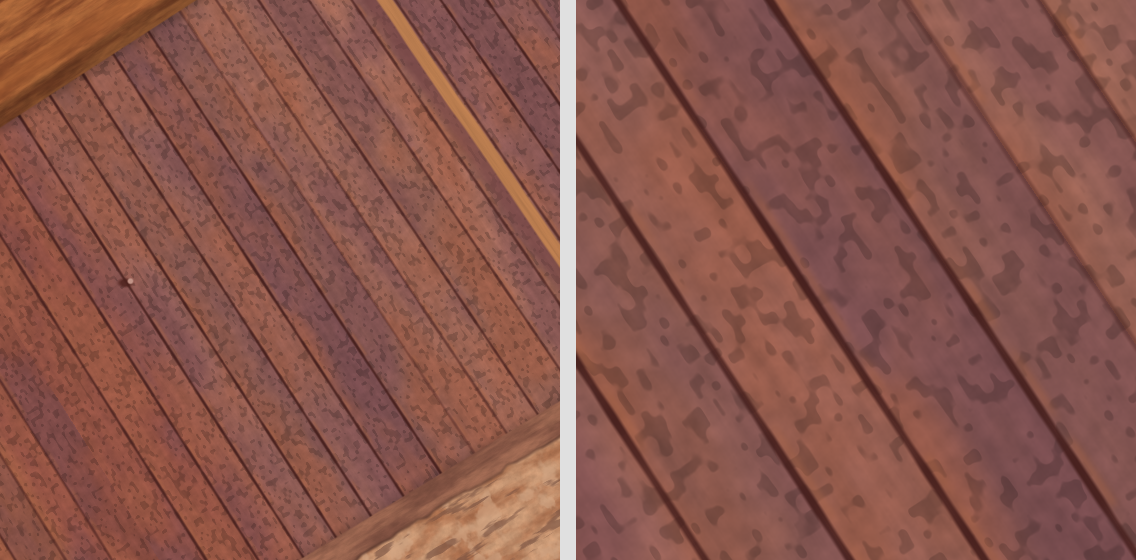
Left, the full canvas; right, a detail of the centre.
Write a WebGL 1 fragment shader that draws this texture.

```glsl
precision highp float;
uniform vec2 u_resolution;

float hash(vec2 p) {
  vec3 q = fract(p.xyx * 0.1031);
  q += dot(q, q.yzx + 33.33);
  return fract((q.x + q.y) * q.z);
}

float noise(vec2 p) {
  vec2 i = floor(p), f = fract(p);
  f = f * f * (3.0 - 2.0 * f);
  return mix(mix(hash(i), hash(i + vec2(1, 0)), f.x),
             mix(hash(i + vec2(0, 1)), hash(i + vec2(1, 1)), f.x), f.y);
}

float fbm(vec2 p) {
  float sum = 0.0, amp = 0.5;
  for (int i = 0; i < 4; i++) {
    sum += amp * noise(p);
    p = p * 2.03 + 17.1;
    amp *= 0.5;
  }
  return sum / 0.9375;
}

float edge(float at, float x, float soft) {
  return smoothstep(at - soft, at + soft, x);
}

// Slats: c runs across them, s along them
vec3 slats(vec2 p, float c, float s, float px) {
  float n = floor((c + 0.107) / 0.0827 + 0.5);
  float d = c + 0.107 - n * 0.0827 - 0.010 * (hash(vec2(n + 40.0, 3.0)) - 0.5);
  float id = d < 0.0 ? n - 1.0 : n;
  float tone = hash(vec2(id + 60.0, 8.0));

  // Hue drifts from red through grey violet to tan
  vec3 col = mix(vec3(0.56, 0.31, 0.26), vec3(0.55, 0.36, 0.33), edge(-0.12, c, 0.10));
  col = mix(col, vec3(0.61, 0.40, 0.34), edge(0.32, c, 0.08));
  col = mix(col, vec3(0.56, 0.36, 0.34), edge(0.72, c, 0.03));
  col = mix(col, vec3(0.47, 0.30, 0.31), 0.75 * (1.0 - step(0.5, abs(id - 3.0))));
  col = mix(col, vec3(0.60, 0.36, 0.25), 0.7 * (1.0 - edge(-0.50, c, 0.02)));
  col *= 0.95 + 0.10 * tone;

  // Broad stains, long grain and fine speckle
  float stain = fbm(vec2(c * 9.0 + id * 5.3, s * 4.0));
  col = mix(col, vec3(0.62, 0.36, 0.27), 0.65 * edge(0.56, stain, 0.16));
  col = mix(col, vec3(0.46, 0.29, 0.31), 0.55 * (1.0 - edge(0.39, stain, 0.13)));
  col *= 0.93 + 0.14 * fbm(vec2(c * 110.0, s * 7.0 + id * 3.0));
  col *= 0.91 + 0.18 * fbm(p * 95.0);
  col *= 1.0 - 0.16 * edge(0.70, noise(vec2(c * 150.0, s * 105.0)), 0.08);

  // Pale sapwood strip beside a dark band
  float wander = 0.003 * (noise(vec2(s * 14.0, 2.0)) - 0.5);
  col = mix(col, vec3(0.46, 0.27, 0.27), 0.6 * edge(0.655, c, 0.012) * (1.0 - edge(0.69, c, 0.01)));
  float strip = edge(0.683, c + wander, 0.003) * (1.0 - edge(0.712, c + wander, 0.003));
  col = mix(col, vec3(0.73, 0.49, 0.31) * (0.92 + 0.16 * fbm(vec2(c * 160.0, s * 9.0))), strip);

  // Grooves with a worn, warm lip
  float wear = noise(vec2(s * 38.0, n * 7.0));
  float depth = mix(0.55, 0.95, hash(vec2(n + 31.0, 5.0))) * step(0.5, abs(n + 3.0));
  depth = mix(depth, 0.95, 1.0 - step(2.1, abs(n - 2.0)));
  depth = mix(depth, 0.45, 1.0 - step(0.5, abs(n - 5.0))) * (0.8 + 0.2 * wear);
  depth *= 1.0 - 0.8 * strip;
  float lip = exp(-pow((d - 0.006) / 0.004, 2.0)) * edge(0.5, wear, 0.25);
  col = mix(col, vec3(0.66, 0.39, 0.27), 0.4 * lip * step(0.5, abs(n + 3.0)));
  float width = 0.0023 + 0.0008 * wear;
  col = mix(col, vec3(0.27, 0.12, 0.11), depth * (1.0 - edge(width, abs(d), 0.0012 + px)));
  return col;
}

// Weathered beam: a = along, b = across
vec3 beam(vec3 dark, vec3 light, float a, float b) {
  float grain = fbm(vec2(a * 9.0, b * 65.0));
  return mix(dark, light, edge(0.5, grain, 0.28)) * (0.9 + 0.2 * fbm(vec2(a * 60.0, b * 150.0)));
}

void main() {
  vec2 p = gl_FragCoord.xy / u_resolution;
  float px = 0.7 / min(u_resolution.x, u_resolution.y);
  float down = 1.0 - p.y;

  // Slats fan out slightly toward the bottom
  float c = p.x - 0.66 * down;
  c = 0.2 + (c - 0.2) / (1.0 + 0.055 * (down - 0.4));
  float s = down + 0.66 * p.x;
  vec3 col = slats(p, c, s, px);

  // Nail head and its dark stain
  vec2 nail = p - vec2(0.230, 0.497);
  col = mix(col, vec3(0.30, 0.13, 0.11), 0.8 * (1.0 - edge(0.009, length((nail + vec2(0.006, 0.002)) * vec2(0.7, 1.2)), 0.004)));
  col = mix(col, vec3(0.76, 0.58, 0.53), 1.0 - edge(0.005, length(nail - vec2(0.003, 0.001)), 0.002));

  // Upper beam: orange top, ridge, shaded side
  float b = down + 0.65 * p.x;
  float a = p.x - 0.65 * down;
  col *= 1.0 - 0.25 * (1.0 - edge(0.238, b, 0.022));
  vec3 upper = beam(vec3(0.49, 0.26, 0.15), vec3(0.68, 0.41, 0.23), a, b);
  upper = mix(upper, vec3(0.69, 0.40, 0.21), 0.5 * exp(-pow((b - 0.155) / 0.022, 2.0)));
  upper *= 1.0 - 0.22 * edge(0.187, b, 0.006);
  col = mix(upper, col, edge(0.228, b, 0.001 + px));

  // Lower beam: brown side, pale blotched top
  b = down + 0.61 * p.x;
  a = p.x - 0.61 * down;
  col *= 1.0 - 0.14 * edge(1.317, b, 0.014);
  vec3 side = beam(vec3(0.49, 0.31, 0.25), vec3(0.62, 0.41, 0.32), a, b);
  vec3 top = beam(vec3(0.66, 0.43, 0.30), vec3(0.79, 0.60, 0.46), a * 1.5, b * 0.6);
  top = mix(top, vec3(0.82, 0.65, 0.52), 0.6 * edge(0.60, fbm(vec2(a * 28.0, b * 24.0)), 0.07));
  top = mix(top, vec3(0.46, 0.31, 0.25), 0.6 * edge(0.70, fbm(vec2(a * 11.0 + 4.0, b * 50.0)), 0.05));
  float rim = b + 0.008 * (noise(vec2(a * 45.0, 1.0)) - 0.5);
  vec3 lower = mix(side, top, edge(1.388, rim, 0.003 + px));
  lower *= 1.0 - 0.18 * exp(-pow((rim - 1.386) / 0.004, 2.0));
  col = mix(col, lower, edge(1.326, b, 0.001 + px));

  gl_FragColor = vec4(col, 1.0);
}
```
